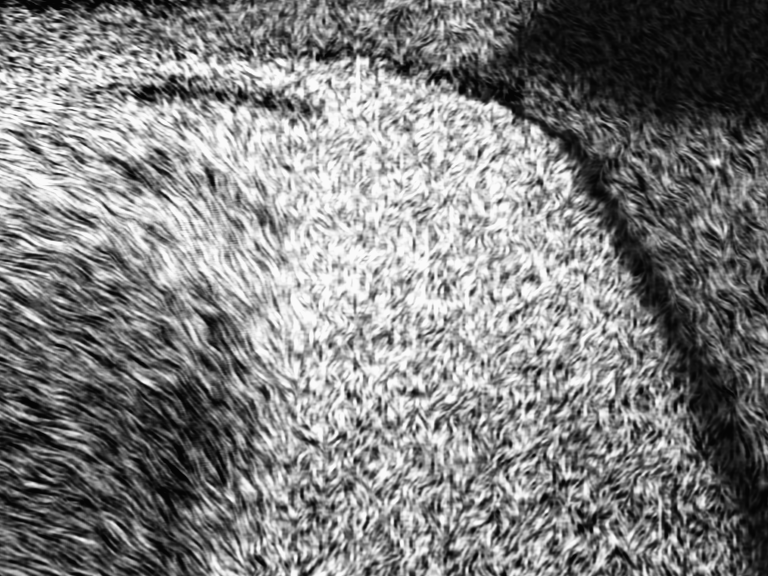
Give the GLSL for this texture, as a Shadertoy shader.

```glsl
// A monochrome meadow: a pale mown path between wind-combed tall grass and a dark ditch.
// Broad tones come from soft masks and curved bands; the blades are value noise
// averaged along a direction field that turns from one kind of grass to the next.

#define BLADE_FREQ 185.0    // fine blades per canvas height
#define TUFT_FREQ 85.0      // coarser tufts per canvas height
#define CLUMP_FREQ 26.0     // broad patches per canvas height
#define BLADE_CONTRAST 0.185
#define CLUMP_CONTRAST 0.20
#define TALL_TONE 0.28
#define BANK_TONE 0.31
#define VERGE_TONE 0.47
#define DITCH_WIDTH 0.036
#define TAPS 9

float hash(vec2 cell) {
    vec3 h = fract(vec3(cell.xyx) * 0.1031);
    h += dot(h, h.yzx + 33.33);
    return fract((h.x + h.y) * h.z);
}

float valueNoise(vec2 p) {
    vec2 cell = floor(p), f = fract(p);
    f = f * f * (3.0 - 2.0 * f);
    return mix(mix(hash(cell), hash(cell + vec2(1, 0)), f.x),
               mix(hash(cell + vec2(0, 1)), hash(cell + vec2(1, 1)), f.x), f.y);
}

// Distant ground is compressed vertically.
vec2 groundPlane(vec2 p) {
    return vec2(p.x, p.y * (1.0 + 0.35 * p.y));
}

// Noise smeared along a direction, rescaled to roughly unit deviation.
float streaks(vec2 p, vec2 direction, float len, float freq) {
    float sum = 0.0;
    for (int i = 0; i < TAPS; i++) {
        float t = float(i) / float(TAPS - 1) - 0.5;
        sum += valueNoise(groundPlane(p + direction * len * t) * freq);
    }
    return (sum / float(TAPS) - 0.5) * 4.7 * sqrt(1.0 + len * freq);
}

float fall(float from, float to, float x) {
    return 1.0 - smoothstep(from, to, x);
}

float softBand(float offset, float width) {
    float d = offset / width;
    return exp(-d * d);
}

float ditchX(float y) {
    return 1.335 - 0.30 * y - 0.23 * y * y - 0.10 * smoothstep(0.75, 0.86, y);
}

float hedgeY(float x) {
    return 0.887 + 0.12 * x - 0.14 * x * x - 0.04 * smoothstep(0.6, 0.85, x);
}

void mainImage(out vec4 fragColor, in vec2 fragCoord) {
    vec2 p = fragCoord / iResolution.y;
    float clump = valueNoise(groundPlane(p) * CLUMP_FREQ * vec2(0.8, 1.5)) - 0.5;
    float ragged = valueNoise(p * 70.0 + 7.0) - 0.5;
    float sway = valueNoise(p * 38.0 + 19.0) - 0.5;
    vec2 q = p + 0.022 * vec2(clump, ragged);

    // Region masks
    float tallEdge = 0.40 + 0.36 * q.y - 0.40 * q.y * q.y;
    float tallSide = q.x - tallEdge;
    float tall = fall(-0.15, 0.05, tallSide) * fall(0.46, 0.77, q.y + 0.3 * q.x);
    float ditchSide = q.x - ditchX(q.y);
    float bank = smoothstep(0.0, 0.06, ditchSide);
    float verge = smoothstep(0.0, 0.03, q.y - hedgeY(q.x)) * fall(0.85, 0.95, q.x);

    // Broad tones
    float tone = 0.55 + 0.22 * smoothstep(0.05, 0.60, p.y);
    tone -= 0.11 * smoothstep(0.65, 1.10, p.x);
    tone += 0.08 * softBand(length((p - vec2(0.57, 0.52)) * vec2(1.0, 0.6)), 0.13);
    tone = mix(tone, TALL_TONE + 0.15 * smoothstep(0.25, 0.55, p.y), tall);
    tone -= 0.09 * tall * softBand(length(p - vec2(0.38, 0.17)), 0.16);
    tone = mix(tone, BANK_TONE + 0.07 * softBand(p.y - 0.66, 0.2), bank);
    tone = mix(tone, VERGE_TONE, verge);

    // Blade direction and length for each kind of grass
    float angle = mix(-0.40, -1.05, smoothstep(0.05, 0.45, p.x));
    angle = mix(angle, -1.80, smoothstep(-0.02, 0.14, tallSide));
    angle = mix(angle, -1.10, bank);
    angle += sway * mix(0.7, 1.6, smoothstep(-0.05, 0.10, tallSide));
    float len = mix(0.030, 0.011, smoothstep(-0.08, 0.08, tallSide));
    len = mix(len, 0.017, bank);
    len = mix(len, 0.009, smoothstep(0.62, 0.88, p.y));
    vec2 direction = vec2(cos(angle), sin(angle));
    float blades = 0.80 * streaks(p, direction, len, BLADE_FREQ)
                 + 0.55 * streaks(p + 3.1, direction, len * 1.2, TUFT_FREQ);
    float contrast = BLADE_CONTRAST * mix(1.0, 0.8, max(max(verge, bank), 0.8 * tall));
    tone += contrast * blades + CLUMP_CONTRAST * clump;

    // Dark furrows across the far field
    float furrowY = 0.842 - 0.45 * (q.x - 0.27) * (q.x - 0.27);
    float furrow = softBand(q.y - furrowY, 0.021)
                 * smoothstep(0.04, 0.24, q.x) * fall(0.53, 0.60, q.x);
    float hollowY = 0.745 - 0.05 * q.x - 0.40 * q.x * q.x;
    float hollow = softBand(q.y - hollowY, 0.033)
                 * smoothstep(-0.05, 0.15, q.x) * fall(0.44, 0.56, q.x);
    tone -= 0.50 * furrow + 0.28 * hollow;

    // Ditch, hedge line and corner shadows
    float ditchWidth = DITCH_WIDTH * mix(1.15, 0.62, smoothstep(0.25, 0.82, p.y));
    float ditch = softBand(ditchSide - 0.008, ditchWidth) * fall(0.82, 0.89, p.y);
    float hedge = softBand(q.y - hedgeY(q.x), mix(0.013, 0.020, smoothstep(0.3, 0.8, q.x)))
                * mix(0.35, 1.0, smoothstep(0.15, 0.60, q.x)) * fall(0.86, 0.94, q.x);
    float cornerLow = q.y - 0.79 - 0.10 * fall(0.90, 1.15, q.x);
    float cornerLeft = q.x - 0.84 - 0.9 * (q.y - 0.87);
    float corner = smoothstep(-0.06, 0.05, min(cornerLow, cornerLeft));
    float topShade = smoothstep(0.965, 1.0, q.y) * fall(0.15, 0.55, q.x);
    tone -= 0.25 * ditch + 0.52 * hedge + 0.45 * topShade;
    tone = mix(tone, 0.05 + 0.04 * blades, 0.9 * ditch);
    tone = mix(tone, 0.05 + 0.05 * blades, corner);

    // One pale flower on the bank
    tone += 0.7 * softBand(length(p - vec2(1.245, 0.719)), 0.009);

    tone = smoothstep(-0.09, 1.05, tone);
    fragColor = vec4(vec3(0.02 + 0.96 * tone), 1.0);
}
```
